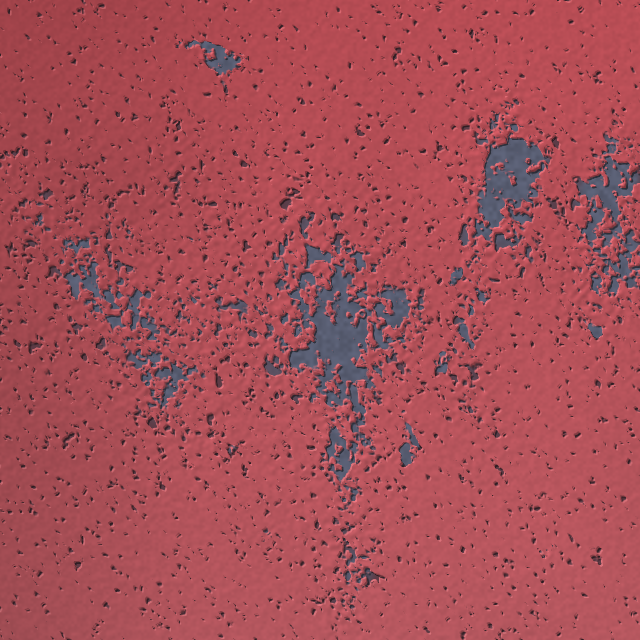
Reproduce this texture procedurally as a three.js fragment shader.

```glsl
varying vec2 vUv;

float hash(vec2 p) {
  return fract(sin(dot(p, vec2(127.1, 311.7))) * 43758.5453);
}

float noise(vec2 p) {
  vec2 i = floor(p), f = fract(p);
  f = f * f * (3.0 - 2.0 * f);
  return mix(mix(hash(i), hash(i + vec2(1, 0)), f.x),
             mix(hash(i + vec2(0, 1)), hash(i + vec2(1, 1)), f.x), f.y);
}

float spot(vec2 p, vec2 center, vec2 radius) {
  vec2 q = (p - center) / radius;
  return exp(-dot(q, q));
}

// Large weathered zones, 0 = sound paint, 1 = mostly peeled
float wearAt(vec2 p) {
  p += 0.05 * (vec2(noise(p * 13.0), noise(p * 13.0 + 40.0)) - 0.5);
  vec2 slanted = vec2(p.x + 0.7 * (p.y - 0.56), p.y);
  float wear = 0.72 * spot(p, vec2(0.53, 0.51), vec2(0.065, 0.11));
  wear += 0.40 * spot(p, vec2(0.54, 0.49), vec2(0.13, 0.19));
  wear += 0.95 * spot(p, vec2(0.80, 0.72), vec2(0.045, 0.09));
  wear += 0.30 * spot(p, vec2(0.80, 0.68), vec2(0.08, 0.14));
  wear += 0.92 * spot(p, vec2(0.96, 0.66), vec2(0.055, 0.13));
  wear += 0.60 * spot(p, vec2(0.64, 0.52), vec2(0.035, 0.05));
  wear += 0.55 * spot(slanted, vec2(0.14, 0.56), vec2(0.05, 0.18));
  wear += 0.48 * spot(p, vec2(0.75, 0.50), vec2(0.035, 0.16));
  wear += 0.42 * spot(p, vec2(0.54, 0.20), vec2(0.04, 0.25));
  wear += 0.30 * spot(p, vec2(0.24, 0.53), vec2(0.20, 0.24));
  wear += 0.80 * smoothstep(0.93, 0.99, noise(p * 14.0 + 3.0));
  wear += 0.40 * (noise(p * vec2(24.0, 17.0) + 9.0) - 0.5) * smoothstep(0.0, 0.3, wear);
  return clamp(wear, 0.0, 1.1);
}

// Small pits scattered on a jittered grid
float pits(vec2 p, float wear) {
  vec2 g = p * 110.0 + 0.7 * vec2(noise(p * 170.0), noise(p * 170.0 + 70.0));
  float depth = -1.0;
  for (int y = -1; y <= 1; y++) {
    for (int x = -1; x <= 1; x++) {
      vec2 cell = floor(g) + vec2(x, y);
      vec2 center = cell + vec2(hash(cell + 5.3), hash(cell + 17.9));
      float size = mix(0.08, 0.34, pow(hash(cell + 31.1), 2.0));
      float present = step(hash(cell + 53.7), 0.13 + 0.85 * wear);
      depth = max(depth, mix(-1.0, size - length(g - center), present));
    }
  }
  return depth * 0.25;
}

// Coverage of bare ground, from ragged flakes and pits
float bareGround(vec2 p, float wear) {
  float flake = 0.44 * noise(p * vec2(76.0, 50.0));
  flake += 0.36 * noise(p * vec2(125.0, 100.0) + 21.0);
  flake += 0.25 * noise(p * 210.0 + 57.0);
  float hole = max(flake + 0.43 * wear - 0.845, pits(p, wear));
  return smoothstep(-0.045, 0.045, hole);
}

void main() {
  vec2 p = vUv;
  float wear = wearAt(p);
  vec2 toLight = vec2(-0.0021, 0.0023);
  float bare = bareGround(p, wear);
  float bareNear = bareGround(p + toLight, wear);
  float bareFar = bareGround(p - toLight, wear);

  // Red coat: darker to the left, paler towards the bottom
  vec3 paint = mix(vec3(0.710, 0.340, 0.370), vec3(0.710, 0.295, 0.325), p.y);
  paint *= mix(0.89, 1.01, smoothstep(0.0, 0.5, p.x + 0.12 * (0.5 - p.y)));
  paint *= 0.98 + 0.04 * noise(p * 7.0);

  // Fine grain and blistering, embossed by the light
  float blister = noise(p * 120.0) - noise((p + toLight * 1.5) * 120.0);
  paint *= 1.0 + (0.06 + 0.45 * min(wear, 0.6)) * blister;
  paint *= 1.0 + 0.06 * (noise(p * 220.0) - 0.5);

  // Blue-grey metal in worn zones, rusty dirt in lone pits
  vec3 metal = vec3(0.345, 0.365, 0.445);
  metal *= 0.91 + 0.18 * noise(p * 150.0);
  vec3 ground = mix(vec3(0.36, 0.23, 0.27), metal, smoothstep(0.15, 0.55, wear));
  vec3 color = mix(paint, ground, bare);

  // Relief of the broken edges
  float shadow = max(bare - bareNear, 0.0);
  float lit = max(bareNear - bare, 0.0);
  float lee = max(bareFar - bare, 0.0);
  color *= 1.0 - 0.50 * shadow;
  color *= 1.0 - 0.28 * lee * (1.0 - lit);
  color += lit * vec3(0.14, 0.11, 0.11);

  gl_FragColor = vec4(color, 1.0);
}
```
